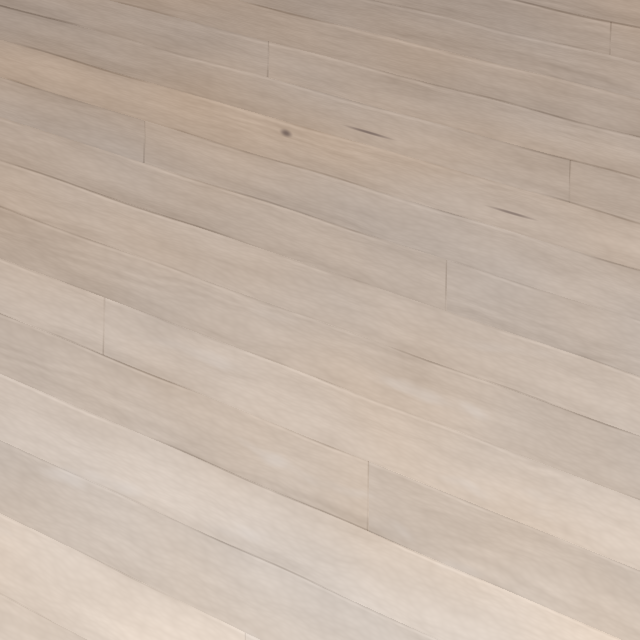
Write a Shadertoy shader that draws this texture.

```glsl
// Pale limed-oak floorboards running diagonally in perspective, with grain, worn seams and knots.

const float PI = 3.14159265;
const float BOARD_LENGTH = 1.69;
const vec3 SHADED_OAK = vec3(0.658, 0.590, 0.535);
const vec3 LIT_OAK = vec3(0.850, 0.796, 0.746);
const vec3 WARM_TINT = vec3(0.020, 0.000, -0.022);
const vec3 KNOT_BROWN = vec3(0.40, 0.34, 0.32);
const vec3 LIME_WHITE = vec3(0.87, 0.84, 0.82);

vec2 hash2(vec2 p) {
    return fract(sin(vec2(dot(p, vec2(127.1, 311.7)), dot(p, vec2(269.5, 183.3)))) * 43758.55);
}

// Cellular noise: distance to the nearest scattered point
float cellular(vec2 p) {
    vec2 cell = floor(p);
    float nearest = 2.0;
    for (int j = -1; j <= 1; j++) {
        for (int i = -1; i <= 1; i++) {
            vec2 c = cell + vec2(i, j);
            nearest = min(nearest, length(c + hash2(c) - p));
        }
    }
    return nearest;
}

// Layered sines, roughly -1 to 1
float waves(vec2 p) {
    float sum = 0.0, amp = 0.55;
    for (int i = 0; i < 4; i++) {
        sum += amp * sin(p.x + 1.7 * sin(p.y)) * cos(p.y + 0.6 * sin(p.x));
        p = mat2(1.5, 0.9, -0.9, 1.5) * p + 2.3;
        amp *= 0.6;
    }
    return sum;
}

float stroke(float dist, float halfWidth, float px) {
    return 1.0 - smoothstep(max(halfWidth - px, 0.0), halfWidth + px, abs(dist));
}

// Staggered position of the end joint in a row
float jointOffset(float row) {
    float n = row + 5.0;
    return 0.52 + 0.442 * n - 0.1 * cos(PI * n / 4.0);
}

// Streaks, fibres and faint cathedral figure; floorPos is (along, row)
float woodGrain(vec2 floorPos, float seed) {
    vec2 p = floorPos + vec2(seed * 7.0, 0.0);
    p.y += 0.10 * waves(p * vec2(7.0, 2.0));
    float streaks = 0.50 - cellular(p * vec2(6.0, 3.5) + 3.0);
    float fibres = 0.50 - cellular(p * vec2(22.0, 9.0));
    float pores = 0.50 - cellular(p * vec2(60.0, 18.0) + 9.0);
    float bend = 2.5 * waves(p * vec2(5.0, 2.2) + seed * 20.0);
    float rings = sin(p.y * 26.0 + p.x * 14.0 + bend * 3.0);
    float patchMask = smoothstep(0.1, 0.6, waves(p * vec2(4.0, 1.6) + 4.0));
    return 0.034 * streaks + 0.018 * fibres + 0.026 * pores + 0.012 * rings * patchMask;
}

// Small knot followed by two long drying checks
float knotMask(vec2 p, float px) {
    float mask = 0.0;
    for (int i = 0; i < 3; i++) {
        float n = float(i);
        vec2 centre = vec2(0.447 + 0.0815 * n + 0.0475 * n * n,
                           0.208 - 0.0645 * n + 0.0635 * n * n);
        vec2 d = p - centre;
        d.y -= 0.29 * d.x;
        float halfLength = i == 0 ? 0.011 : 0.044;
        float thickness = i == 0 ? 0.0065 : 0.0024;
        float r = length(d / vec2(halfLength, thickness + px * 0.4));
        mask = max(mask, (1.0 - smoothstep(0.1, 1.1, r)) * (0.75 - 0.1 * n));
    }
    return mask;
}

void mainImage(out vec4 fragColor, in vec2 fragCoord) {
    vec2 p = fragCoord / iResolution.xy;
    p.y = 1.0 - p.y;
    float px = 1.0 / iResolution.y;

    // Perspective: follow the converging seams to the left edge, then count rows
    float fan = 1.0 + 0.27 * p.x;
    float edgeY = (p.y - 0.27 * p.x) / fan;
    float depth = edgeY + 1.546;
    float rowPos = 25.55 - 45.9 / depth;
    float row = floor(rowPos);
    float rowHeight = 0.94 * fan * depth * depth / 45.9;

    // Board within the row
    float along = p.x - jointOffset(row);
    float seed = hash2(vec2(row, floor(along / BOARD_LENGTH))).x;
    float jointDist = mod(along + 0.5 * BOARD_LENGTH, BOARD_LENGTH) - 0.5 * BOARD_LENGTH;

    // Light falls off with distance; boards differ in tone, stronger close by
    vec2 floorPos = vec2(p.x, rowPos);
    float near = smoothstep(0.0, 0.7, p.y);
    float cloud = waves(floorPos * vec2(6.0, 1.1) + row * 1.3);
    float haze = waves(p * vec2(5.0, 7.0) + 0.8);
    vec3 color = mix(SHADED_OAK, LIT_OAK, p.y + 0.03 * sin(p.x * PI));
    color += mix(0.006, 0.020, near) * cos(2.9 * (row - 4.0)) + 0.014 * (seed - 0.5);
    color += 0.024 * cloud + 0.012 * haze;
    color += WARM_TINT * (0.5 * (seed - 0.5) + 0.8 * waves(floorPos * vec2(3.0, 0.5) + 1.0));
    color += woodGrain(floorPos, seed);

    // Residue of white finish
    float lime = smoothstep(0.40, 0.95, waves(floorPos * vec2(9.0, 2.6) + 6.0));
    color = mix(color, LIME_WHITE, 0.40 * lime * smoothstep(0.4, 0.7, p.y));

    // Seams: dark gaps fade out along their length, giving way to a pale worn bevel
    float seamRow = floor(rowPos + 0.5);
    float wobble = 0.0012 * sin(p.x * 23.0 + seamRow * 2.0);
    float seamDist = (rowPos - seamRow) * rowHeight + wobble;
    float wear = waves(vec2(p.x * 7.0 + seamRow * 3.7, seamRow * 2.4));
    float gap = smoothstep(-0.15, 0.65, wear);
    float bevel = smoothstep(-0.5, 0.3, waves(vec2(p.x * 8.0 - seamRow * 2.9, seamRow * 1.7)));
    color -= (0.012 + 0.085 * gap) * stroke(seamDist, 0.0010, px);
    color += 0.040 * bevel * stroke(seamDist - 0.0030, 0.0018, 1.3 * px);
    color -= (0.008 + 0.024 * gap) * (1.0 - smoothstep(0.0, 0.020, abs(seamDist + 0.006)));

    // End joints, faint and uneven
    float jointWear = 0.6 + 0.4 * sin(rowPos * 5.0 + seed * 6.0);
    color -= 0.085 * jointWear * stroke(jointDist + 0.002 * fract(rowPos), 0.0009, px);

    color = mix(color, KNOT_BROWN, knotMask(p, px));
    fragColor = vec4(clamp(color, 0.0, 1.0), 1.0);
}
```
